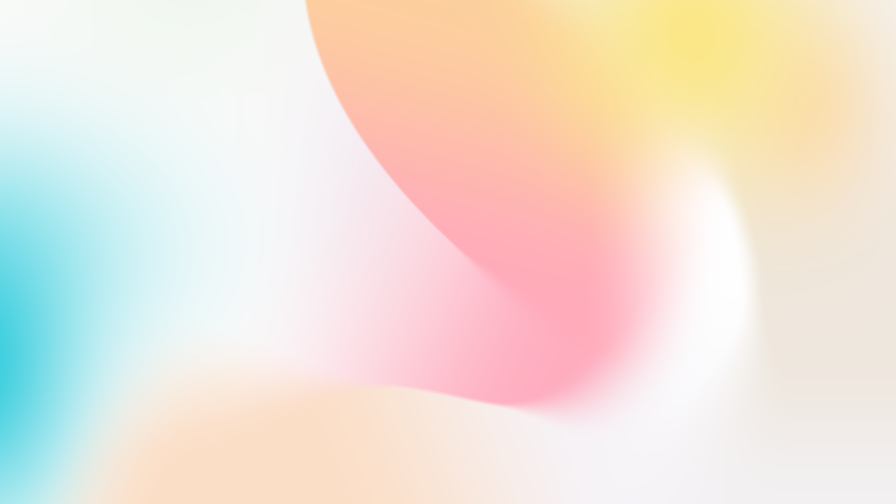
Reproduce this background procedurally as a Shadertoy shader.

```glsl
// Soft pastel gradient: a folded pink and yellow ribbon between cyan, peach and beige haze.

// Elliptical gaussian falloff around a centre
float glow(vec2 p, vec2 centre, vec2 radius) {
    vec2 d = (p - centre) / radius;
    return exp(-dot(d, d));
}

// Pale field on the left with cyan light
vec3 leftField(vec2 p) {
    vec3 col = mix(vec3(0.995, 0.985, 0.985), vec3(0.945, 0.97, 0.94), glow(p, vec2(0.38, 1.05), vec2(0.32, 0.25)));
    col = mix(col, vec3(0.955, 0.935, 0.955), 0.8 * glow(p, vec2(0.72, 0.68), vec2(0.17, 0.32)));
    col = mix(col, vec3(0.72, 0.93, 0.95), 0.8 * glow(p, vec2(0.06, 0.51), vec2(0.33, 0.24)));
    return mix(col, vec3(0.16, 0.79, 0.86), 0.95 * glow(p, vec2(-0.06, 0.28), vec2(0.21, 0.32)));
}

// Peach floor fading to lavender white on the right
vec3 floorField(vec2 p, vec3 behind) {
    vec3 warm = mix(vec3(0.985, 0.87, 0.775), vec3(0.965, 0.95, 0.965), smoothstep(0.60, 1.20, p.x + 0.4 * (p.y - 0.1)));
    return mix(behind, warm, smoothstep(0.03, 0.32, p.x - 0.45 * p.y));
}

// Ribbon colour: pink at the fold, peach above, yellow at upper right
vec3 ribbonColor(vec2 p) {
    vec3 col = mix(vec3(1.0, 0.67, 0.73), vec3(0.99, 0.81, 0.62), smoothstep(0.46, 1.02, p.y + 0.26 * (p.x - 0.8)));
    float sun = smoothstep(0.95, 1.36, p.x + 0.25 * (p.y - 0.8)) * smoothstep(0.45, 0.88, p.y);
    return mix(col, vec3(0.985, 0.90, 0.57), sun);
}

// Beige field on the right, lit by yellow and peach
vec3 rightField(vec2 p) {
    vec3 col = mix(vec3(0.935, 0.905, 0.87), vec3(0.955, 0.945, 0.945), smoothstep(0.45, 1.0, p.y));
    col = mix(col, vec3(0.95, 0.94, 0.945), 1.0 - smoothstep(0.0, 0.3, p.y));
    col = mix(col, vec3(0.985, 0.855, 0.70), 0.9 * glow(p, vec2(1.60, 0.79), vec2(0.15, 0.20)));
    return mix(col, vec3(0.985, 0.905, 0.53), glow(p, vec2(1.37, 0.93), vec2(0.24, 0.27)));
}

void mainImage(out vec4 fragColor, in vec2 fragCoord) {
    vec2 p = fragCoord / iResolution.y;
    p.x *= 1.7778 * iResolution.y / iResolution.x;

    vec3 col = leftField(p);
    vec3 ground = floorField(p, col);

    // Blush growing toward the fold
    float blush = pow(smoothstep(0.36, 1.12, p.x - 0.45 * (p.y - 0.3)), 1.3);
    col = mix(col, vec3(0.995, 0.68, 0.75), blush);

    // Ribbon with a crisp, curved left edge
    float drop = 1.0 - p.y;
    float ribbonEdge = 0.606 + 0.143 * drop + 0.957 * drop * drop;
    float ribbonSoft = 0.005 + 0.05 * smoothstep(0.48, 0.62, drop);
    col = mix(col, ribbonColor(p), smoothstep(-ribbonSoft, ribbonSoft, p.x - ribbonEdge));

    // Lower fold: hazy at both ends, crisp in the middle
    float turn = max(p.x - 1.08, 0.0);
    float foldEdge = 0.213 + 0.023 * cos(9.5 * (clamp(p.x, 0.74, 1.07) - 0.74)) + 2.5 * turn * turn;
    float foldSoft = mix(0.17, 0.006, smoothstep(0.30, 0.80, p.x)) + 0.14 * smoothstep(0.98, 1.32, p.x);
    col = mix(ground, col, smoothstep(-foldSoft, foldSoft, p.y - foldEdge));

    // White band bending around the fold
    float bandStart = 1.15 - 0.3 * max(0.3 - p.y, 0.0);
    float band = smoothstep(bandStart, bandStart + 0.29, p.x) * (1.0 - smoothstep(0.56, 0.90, p.y));
    col = mix(col, mix(vec3(0.965, 0.96, 0.975), vec3(0.995), smoothstep(0.0, 0.45, p.y)), band);

    // Outer rim, crisp beside the band and softer at both ends
    float rim = 1.495 - (p.y - 0.4) * (p.y - 0.4);
    float rimSoft = mix(0.19, 0.025, smoothstep(0.02, 0.42, p.y)) + 0.13 * smoothstep(0.58, 0.88, p.y);
    col = mix(col, rightField(p), smoothstep(-rimSoft, rimSoft, p.x - rim));

    fragColor = vec4(col, 1.0);
}
```
